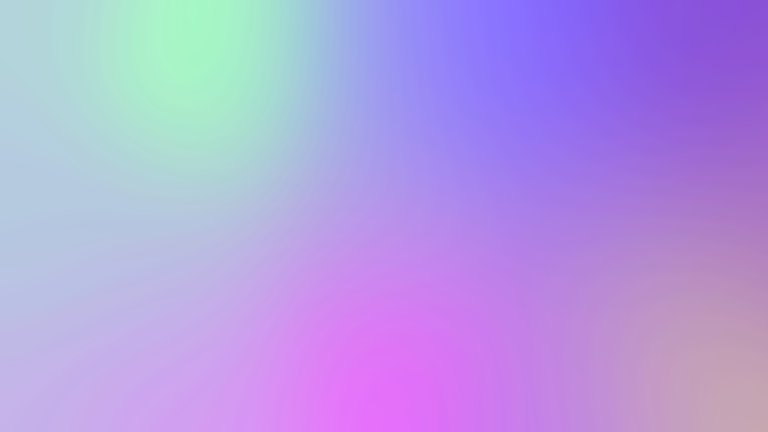
A WebGL 1 fragment shader for this background:

```glsl
precision highp float;

uniform vec2 u_resolution;

// Canvas proportions: positions run 0..ASPECT across and 0..1 upward
const float ASPECT = 16.0 / 9.0;
// Reach of each colour anchor
const float SPREAD = 0.2;
// Soft tonal steps per channel
const float BANDS = 48.0;
const float TAU = 6.28319;

// Glow colours, slightly exaggerated since neighbours dilute them
const vec3 MINT = vec3(0.647, 1.02, 0.747);
const vec3 MAGENTA = vec3(0.954, 0.384, 1.0);
const vec3 BLUE_VIOLET = vec3(0.494, 0.394, 1.03);
const vec3 PURPLE = vec3(0.535, 0.303, 0.842);
const vec3 DUSTY_ROSE = vec3(0.797, 0.697, 0.659);

// Colours of the areas between the glows
const vec3 PALE_TEAL = vec3(0.70, 0.83, 0.86);
const vec3 PALE_BLUE = vec3(0.71, 0.79, 0.88);
const vec3 GREY_LILAC = vec3(0.71, 0.76, 0.88);
const vec3 PALE_LILAC = vec3(0.77, 0.70, 0.91);
const vec3 PINK_LILAC = vec3(0.84, 0.60, 0.955);
const vec3 PERIWINKLE = vec3(0.60, 0.55, 0.98);
const vec3 LAVENDER = vec3(0.71, 0.62, 0.89);
const vec3 VIOLET = vec3(0.68, 0.49, 0.88);
const vec3 ORCHID = vec3(0.74, 0.50, 0.93);
const vec3 MAUVE = vec3(0.67, 0.45, 0.76);

// Gaussian weighted colour, with the weight in alpha
vec4 anchor(vec2 p, vec2 center, vec3 color) {
  vec2 offset = (p - center) / SPREAD;
  return vec4(color, 1.0) * exp(-0.5 * dot(offset, offset));
}

// Gentle contour steps that keep the gradient continuous
vec3 softBands(vec3 color) {
  return color - sin(TAU * BANDS * color) / (TAU * BANDS);
}

void main() {
  vec2 p = gl_FragCoord.xy / u_resolution * vec2(ASPECT, 1.0);

  // Bright glows
  vec4 blend = anchor(p, vec2(0.545, 0.826), MINT);
  blend += anchor(p, vec2(0.903, 0.167), MAGENTA);
  blend += anchor(p, vec2(1.227, 0.826), BLUE_VIOLET);
  blend += anchor(p, vec2(1.62, 0.84), PURPLE);
  blend += anchor(p, vec2(1.597, 0.20), DUSTY_ROSE);

  // Pale left side
  blend += anchor(p, vec2(0.0, 1.0), PALE_TEAL);
  blend += anchor(p, vec2(0.0, 0.5), PALE_BLUE);
  blend += anchor(p, vec2(0.40, 0.40), GREY_LILAC);
  blend += anchor(p, vec2(0.0, 0.0), PALE_LILAC);
  blend += anchor(p, vec2(0.46, 0.07), PINK_LILAC);

  // Transitions through the middle and right
  blend += anchor(p, vec2(0.93, 0.83), PERIWINKLE);
  blend += anchor(p, vec2(0.89, 0.50), LAVENDER);
  blend += anchor(p, vec2(1.35, 0.50), VIOLET);
  blend += anchor(p, vec2(1.28, 0.10), ORCHID);
  blend += anchor(p, vec2(ASPECT, 0.50), MAUVE);

  gl_FragColor = vec4(softBands(blend.rgb / blend.a), 1.0);
}
```
